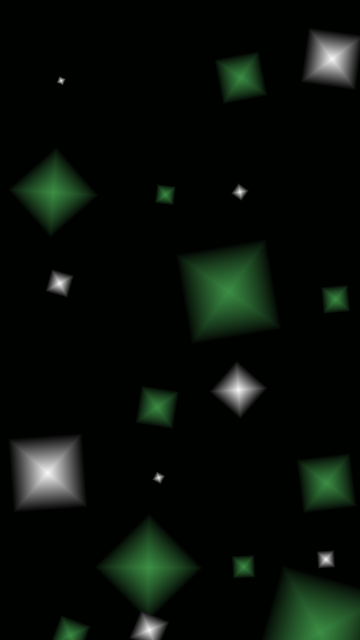
Reproduce this background procedurally as a Shadertoy shader.

```glsl
// Scattered soft pyramids in green and white, tilted at random on black.

const vec3 BACKGROUND = vec3(0.0, 0.006, 0.0);
const vec3 GREEN = vec3(0.235, 0.56, 0.27);
const vec3 WHITE = vec3(0.98);
const vec2 GOLDEN_STEP = vec2(0.7549, 0.5698); // low-discrepancy stride
const float HALF_PI = 1.5708;

// Sine-free hash: one value in, three values in 0..1 out.
vec3 hash31(float n) {
    vec3 p = fract(vec3(n) * vec3(0.1031, 0.1030, 0.0973));
    p += dot(p, p.yzx + 33.33);
    return fract((p.xxy + p.yzz) * p.zyx);
}

vec2 rotate(vec2 p, float angle) {
    float c = cos(angle), s = sin(angle);
    return vec2(c * p.x - s * p.y, s * p.x + c * p.y);
}

// Height of a square pyramid: 1 at the centre, 0 at the edges.
float pyramid(vec2 p, float halfSide) {
    vec2 q = abs(p) / halfSide;
    return max(1.0 - max(q.x, q.y), 0.0);
}

// Brightest of `count` pyramids, each smaller than the last by `shrink`.
float scatter(vec2 p, float aspect, int count, vec2 start,
              float largest, float shrink, float seed) {
    float glow = 0.0;
    float halfSide = largest;
    for (int i = 0; i < count; i++) {
        vec3 rnd = hash31(float(i) + seed);
        vec2 centre = fract(start + float(i) * GOLDEN_STEP);
        centre.y = pow(centre.y, 1.3) * aspect; // denser towards the bottom
        centre += (rnd.xy - 0.5) * 0.04;
        vec2 local = rotate(p - centre, rnd.z * HALF_PI);
        glow = max(glow, pyramid(local, halfSide));
        halfSide *= shrink;
    }
    return glow;
}

void mainImage(out vec4 fragColor, in vec2 fragCoord) {
    // One unit is the canvas width.
    vec2 p = fragCoord / iResolution.x;
    float aspect = iResolution.y / iResolution.x;

    float green = scatter(p, aspect, 11, vec2(0.90, 0.05), 0.152, 0.84, 7.0);
    float white = scatter(p, aspect, 9, vec2(0.15, 0.35), 0.104, 0.75, 41.0);

    // Green fades more fully than white; the brighter layer wins.
    vec3 color = max(BACKGROUND, GREEN * pow(green, 0.8));
    color = max(color, WHITE * white);
    fragColor = vec4(color, 1.0);
}
```
